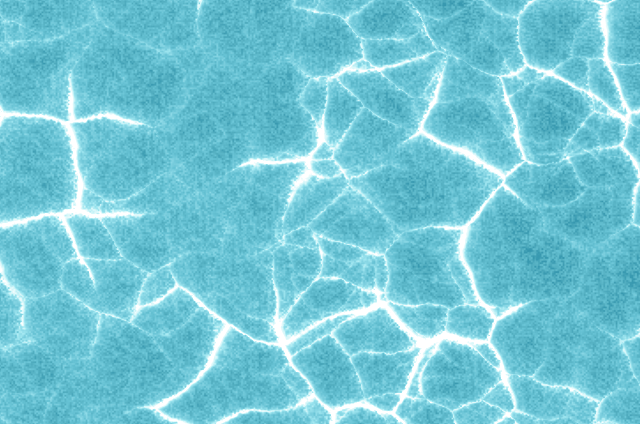
Reproduce this texture procedurally as a WebGL 1 fragment shader.

```glsl
precision highp float;
uniform vec2 u_resolution;

float hash(vec2 p) {
  return fract(sin(dot(p, vec2(127.1, 311.7))) * 43758.5453);
}

vec2 hash2(vec2 p) {
  return vec2(hash(p), hash(p + 57.3));
}

float noise(vec2 p) {
  vec2 cell = floor(p);
  vec2 f = fract(p);
  f = f * f * (3.0 - 2.0 * f);
  float low = mix(hash(cell), hash(cell + vec2(1.0, 0.0)), f.x);
  float high = mix(hash(cell + vec2(0.0, 1.0)), hash(cell + 1.0), f.x);
  return mix(low, high, f.y);
}

// Layered sines bend the straight cell borders into swaying filaments
vec2 sway(vec2 p, float phase) {
  vec2 bend = 0.035 * sin(p.yx * vec2(8.0, 7.0) + p * 3.0 + phase);
  bend += 0.014 * sin(p.yx * vec2(19.0, 23.0) + p.xy * 9.0 + phase * 2.3);
  bend += 0.004 * sin(p.yx * vec2(57.0, 49.0) - p.xy * 21.0 + phase);
  return p + bend;
}

// Cellular noise: second nearest minus nearest distance, zero on borders
float cellBorder(vec2 p) {
  vec2 cell = floor(p);
  float nearest = 8.0;
  float second = 8.0;
  for (int j = -2; j <= 2; j++) {
    for (int i = -2; i <= 2; i++) {
      vec2 id = cell + vec2(float(i), float(j));
      float d = length(id + 0.1 + 0.8 * hash2(id) - p);
      second = min(second, max(nearest, d));
      nearest = min(nearest, d);
    }
  }
  return second - nearest;
}

// Bright core with a soft falloff, like focused light
float filament(float d, float width) {
  return width * width / (width * width + d * d);
}

vec3 waterColor(float t) {
  vec3 color = mix(vec3(0.19, 0.56, 0.66), vec3(0.22, 0.60, 0.69), smoothstep(-0.2, 0.0, t));
  color = mix(color, vec3(0.33, 0.69, 0.76), clamp(t * 5.0, 0.0, 1.0));
  color = mix(color, vec3(0.40, 0.76, 0.83), clamp(t * 5.0 - 1.0, 0.0, 1.0));
  color = mix(color, vec3(0.50, 0.82, 0.88), clamp(t * 5.0 - 2.0, 0.0, 1.0));
  color = mix(color, vec3(0.62, 0.90, 0.94), clamp(t * 5.0 - 3.0, 0.0, 1.0));
  color = mix(color, vec3(0.85, 0.97, 0.98), clamp(t * 5.0 - 4.0, 0.0, 1.0));
  return mix(color, vec3(1.0), smoothstep(1.0, 1.25, t));
}

void main() {
  vec2 p = gl_FragCoord.xy / u_resolution.y;

  // Sand grain, which also roughens the light slightly
  float fineGrain = noise(p * 240.0);
  float coarseGrain = noise(p * 115.0 + 31.0);
  vec2 q = p + 0.005 * (vec2(fineGrain, coarseGrain) - 0.5);

  // Main web, a fainter web across it, and a thin drifting one
  float mainBorder = cellBorder(sway(q, 1.7) * vec2(4.3, 4.7) + 3.0);
  float faintBorder = cellBorder(sway(q, 4.1) * vec2(5.6, 7.2) + 17.0);
  float thinBorder = cellBorder(sway(sway(q, 2.6), 5.2) * vec2(7.0, 11.0) + 41.0);

  // Patches where each web is in focus
  float mainFocus = smoothstep(0.22, 0.75, noise(p * 4.5 + 8.0));
  float faintFocus = smoothstep(0.3, 0.8, noise(p * 3.7 + 23.0));
  float rippleFocus = smoothstep(0.45, 0.8, noise(p * 3.0 + 49.0));

  // Wide glow around the filaments
  float tone = 0.13;
  tone += 0.40 * exp(-4.2 * mainBorder) * (0.45 + 0.55 * mainFocus);
  tone += 0.32 * exp(-4.5 * faintBorder) * (0.35 + 0.65 * faintFocus);
  tone += 0.13 * exp(-6.0 * thinBorder);

  // Sharp filaments
  tone += 0.75 * mainFocus * filament(mainBorder, 0.018 + 0.024 * mainFocus);
  tone += 0.38 * faintFocus * filament(faintBorder, 0.035);
  tone += 0.16 * rippleFocus * filament(thinBorder, 0.05);

  // Fine ripples running beside the filaments
  float ripple = sin(mainBorder * 42.0 + 3.0 * sin(p.x * 9.0 + p.y * 5.0));
  tone += 0.09 * ripple * rippleFocus * exp(-3.0 * mainBorder);

  // Broad light and shade, dimmer toward the upper right
  tone += 0.16 * (noise(p * 2.3 + 5.0) - 0.5);
  tone += 0.05 - 0.11 * smoothstep(0.7, 2.3, p.x + p.y);
  tone += 0.38 * (fineGrain - 0.5) + 0.16 * (coarseGrain - 0.5);

  gl_FragColor = vec4(waterColor(tone), 1.0);
}
```
